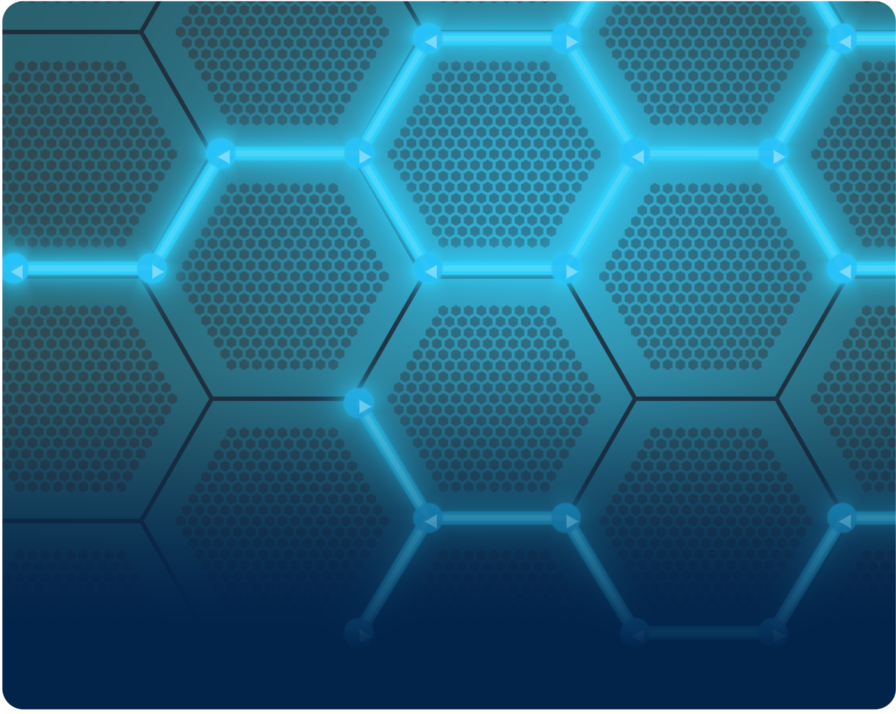
Give the GLSL for this background, as a WebGL 2 fragment shader.

```glsl
#version 300 es
precision highp float;
// Perforated hexagon panels under a glowing circuit that fades into navy.
// Panels and holes are repeated hexagon lattices; the circuit walks a
// skewed lattice of nodes, column by column, along four routes.

uniform vec2 u_resolution;
out vec4 outColor;

#define SPAN 612.0          // design units per canvas height, y down
#define CELL_RADIUS 121.0   // panel centre to corner
#define HOLE_PITCH 10.9     // distance between hole centres
#define HOLE_SIZE 4.1       // hole centre to side
#define MESH_REACH 84.0     // perforated part of a panel
#define SEAM_WIDTH 1.9
#define BAR_WIDTH 5.5
#define NODE_SIZE 12.5
#define HALO_REACH 11.0
#define NONE 9              // no node in this column

const vec3 NAVY = vec3(0.01, 0.14, 0.29);
const vec3 CYAN = vec3(0.18, 0.82, 0.99);
const vec3 PALE = vec3(0.72, 0.93, 0.97);
const vec3 SEAM = vec3(0.12, 0.16, 0.21);
const float ROOT3 = 1.7320508;

// Node row in each of ten columns, for four routes
const int ROUTES[40] = int[40](
    2, 2, 1, 1, 0, 0, 1, 1, 0, 0,
    NONE, NONE, NONE, 1, 2, 2, 1, 1, 2, 2,
    NONE, NONE, NONE, 3, 4, 4, 5, 5, 4, 4,
    NONE, NONE, NONE, 5, 4, 0, -1, -1, 0, NONE);

// Distance from the centre to the side of a flat-topped hexagon
float hexNorm(vec2 p) {
    p = abs(p);
    return max(p.y, 0.5 * p.y + 0.5 * ROOT3 * p.x);
}

// Offset from the nearest centre of a flat-topped hexagon lattice
vec2 hexRepeat(vec2 p, vec2 period) {
    vec2 a = mod(p + 0.5 * period, period) - 0.5 * period;
    vec2 b = mod(p, period) - 0.5 * period;
    return dot(a, a) < dot(b, b) ? a : b;
}

float segment(vec2 p, vec2 a, vec2 b) {
    vec2 ab = b - a;
    return length(p - a - ab * clamp(dot(p - a, ab) / dot(ab, ab), 0.0, 1.0));
}

vec2 nodePosition(int column, int row) {
    float x = 12.0 + 177.5 * float(column / 2) + 118.0 * float(column % 2);
    float y = 33.0 + 98.5 * float(row) + (row > 2 ? 17.0 : 0.0);
    return vec2(x, y);
}

// Nearest distances: x to the bars, y to the nodes, z to the node arrows
vec3 circuit(vec2 p) {
    vec3 d = vec3(1e4);
    for (int i = 0; i < 40; i++) {
        int column = i % 10, row = ROUTES[i];
        if (row == NONE) continue;
        vec2 a = nodePosition(column, row);
        d.y = min(d.y, length(p - a));
        vec2 v = p - a - vec2(4.0, 3.0);
        v.x *= column % 2 == 0 ? -1.0 : 1.0;
        d.z = min(d.z, max(-v.x, 0.5 * v.x + 0.5 * ROOT3 * abs(v.y)) - 3.4);
        if (column == 9) continue;
        int next = ROUTES[i + 1];
        if (next == NONE || abs(next - row) > 1) continue;
        d.x = min(d.x, segment(p, a, nodePosition(column + 1, next)));
    }
    return d;
}

void main() {
    float px = SPAN / u_resolution.y;
    vec2 p = vec2(gl_FragCoord.x, u_resolution.y - gl_FragCoord.y) * px;

    // Broad pool of light
    vec2 away = (p - vec2(470.0, 185.0)) / vec2(275.0, 205.0);
    float light = exp(-dot(away, away));
    vec3 metal = mix(vec3(0.16, 0.37, 0.42), vec3(0.20, 0.68, 0.82), light);
    vec3 hole = mix(vec3(0.19, 0.26, 0.29), vec3(0.18, 0.46, 0.56), light);

    // Panels, with holes kept whole inside the mesh area
    vec2 local = hexRepeat(p - vec2(242.0, 237.0), CELL_RADIUS * vec2(3.0, ROOT3));
    vec2 inHole = hexRepeat(local.yx, HOLE_PITCH * vec2(ROOT3, 1.0)).yx;
    float holeMask = 1.0 - smoothstep(-px, px, hexNorm(inHole.yx) - HOLE_SIZE);
    holeMask *= step(hexNorm(local - inHole), MESH_REACH);
    vec3 color = mix(metal, hole, 0.92 * holeMask);

    // Dark seams between panels
    float seam = 0.5 * ROOT3 * CELL_RADIUS - hexNorm(local);
    color = mix(color, SEAM, 0.9 * (1.0 - smoothstep(-px, px, seam - SEAM_WIDTH)));
    color = mix(color, NAVY, smoothstep(290.0, 550.0, p.y));

    // Glowing circuit
    vec3 d = circuit(p);
    float fade = pow(clamp((p.y - 260.0) / 300.0, 0.0, 1.0), 1.5);
    vec3 glow = mix(CYAN, NAVY, fade);
    float edge = min(d.x - BAR_WIDTH, d.y - NODE_SIZE);
    float halo = exp(-max(edge, 0.0) / HALO_REACH);
    color = mix(color, glow, 0.72 * halo * (1.0 - fade));
    color = mix(color, glow, 0.9 * (1.0 - smoothstep(-1.5, 1.5, edge)));
    float core = 1.0 - smoothstep(1.5, 3.5, d.x);
    color = mix(color, PALE, 0.22 * core * (1.0 - fade));
    float nodeDisc = 1.0 - smoothstep(-1.5, 1.5, d.y - NODE_SIZE);
    color = mix(color, glow * vec3(0.75, 0.9, 0.98), 0.7 * nodeDisc);
    float arrow = 1.0 - smoothstep(-px, px, d.z);
    color = mix(color, PALE, 0.55 * arrow * (1.0 - fade));

    // Rounded card on white
    vec2 size = vec2(SPAN * u_resolution.x / u_resolution.y, SPAN);
    vec2 low = vec2(2.0, 1.0), high = size - vec2(0.0, 4.0);
    vec2 corner = abs(p - 0.5 * (low + high)) - 0.5 * (high - low) + 18.0;
    float card = length(max(corner, 0.0)) - 18.0;
    outColor = vec4(mix(color, vec3(1.0), smoothstep(-px, px, card)), 1.0);
}
```
